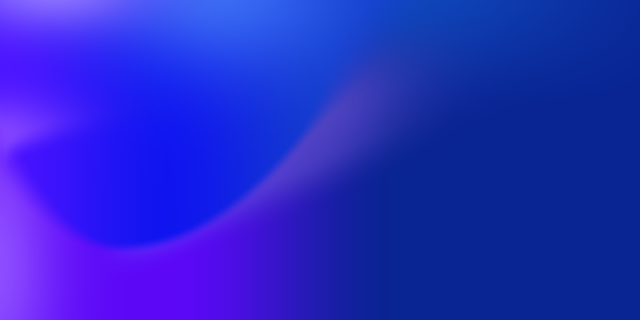
Give the GLSL for this background, as a Shadertoy shader.

```glsl
// Soft blue and violet gradient folded along one sweeping curve.
// Two colour fields, above and below a lopsided parabola, are blended across
// it; a lilac ridge hugs its lower side. Lengths are in canvas heights.

// Colours above the fold
const vec3 BLUE       = vec3(0.06, 0.08, 0.94);
const vec3 INDIGO     = vec3(0.29, 0.07, 1.00);
const vec3 AZURE      = vec3(0.07, 0.23, 0.80);
const vec3 SKY        = vec3(0.22, 0.42, 0.95);
const vec3 LILAC      = vec3(0.56, 0.46, 1.00);
// Colours below the fold
const vec3 NAVY       = vec3(0.035, 0.14, 0.575);
const vec3 VIOLET     = vec3(0.36, 0.03, 0.97);
const vec3 ORCHID     = vec3(0.56, 0.31, 1.00);
const vec3 TEAL       = vec3(0.06, 0.29, 0.75);
const vec3 RIDGE_LOW  = vec3(0.37, 0.20, 0.97);
const vec3 RIDGE_HIGH = vec3(0.32, 0.27, 0.76);
// Shape of the fold
const vec2  FOLD_BASE  = vec2(0.38, 0.225);
const float BEND_LEFT  = 2.2;
const float BEND_RIGHT = 1.08;
const float EDGE_SOFT  = 0.022;

float glow(vec2 p, vec2 center, vec2 radius) {
    vec2 d = (p - center) / radius;
    return exp(-dot(d, d));
}

// Falls smoothly from 1 to 0 between two positions
float fade(float from, float to, float x) {
    return 1.0 - smoothstep(from, to, x);
}

// Approximate signed distance to the fold, positive above it
float foldDistance(vec2 p) {
    float t = p.x - FOLD_BASE.x;
    float bend = t < 0.0 ? BEND_LEFT : BEND_RIGHT;
    float slope = 2.0 * bend * t;
    return (p.y - FOLD_BASE.y - bend * t * t) / sqrt(1.0 + slope * slope);
}

vec3 upperField(vec2 p) {
    vec3 c = mix(BLUE, INDIGO, fade(0.0, 0.55, p.x));
    c = mix(c, AZURE, smoothstep(0.5, 1.05, p.x));
    c = mix(c, SKY, glow(p, vec2(0.70, 1.03), vec2(0.36, 0.25)));
    c = mix(c, LILAC, glow(p, vec2(0.17, 1.04), vec2(0.30, 0.13)));

    // Haze on the left, cut off by the rounded tip of the fold
    float tipTop = 0.50 + 0.21 * sqrt(max(p.x - 0.02, 0.0));
    float haze = glow(p, vec2(-0.02, 0.57), vec2(0.24, 0.12));
    haze *= smoothstep(-0.05, 0.05, p.y - tipTop);
    return mix(c, ORCHID, 0.85 * haze);
}

vec3 lowerField(vec2 p, float dist) {
    vec3 c = mix(NAVY, VIOLET, fade(0.52, 1.25, p.x));
    c = mix(c, ORCHID, glow(p, vec2(-0.03, 0.17), vec2(0.20, 0.46)));
    c = mix(c, TEAL, smoothstep(0.6, 1.05, p.y) * fade(1.1, 2.3, p.x));

    // Ridge: thin at the bottom, fanning out toward the upper right
    float width = 0.055 + 0.135 * smoothstep(0.6, 1.1, p.x);
    float ridge = exp(-dist * dist / (width * width));
    float underside = 0.35 + 0.42 * (p.x - 0.78);
    ridge *= smoothstep(-0.10, 0.07, p.y - underside);
    ridge *= smoothstep(0.28, 0.50, p.x) * fade(0.62, 0.98, p.y);
    vec3 ridgeColor = mix(RIDGE_LOW, RIDGE_HIGH, smoothstep(0.5, 1.05, p.x));
    return mix(c, ridgeColor, 0.95 * ridge);
}

void mainImage(out vec4 fragColor, in vec2 fragCoord) {
    vec2 p = fragCoord / iResolution.y;
    float dist = foldDistance(p);

    // The fold is crisp in the middle and melts away at both ends
    float soft = EDGE_SOFT + 0.10 * smoothstep(0.55, 0.95, p.y) * smoothstep(0.5, 0.9, p.x)
               + 0.035 * fade(0.0, 0.35, p.x);
    float above = smoothstep(-soft, soft, dist);

    fragColor = vec4(mix(lowerField(p, dist), upperField(p), above), 1.0);
}
```
